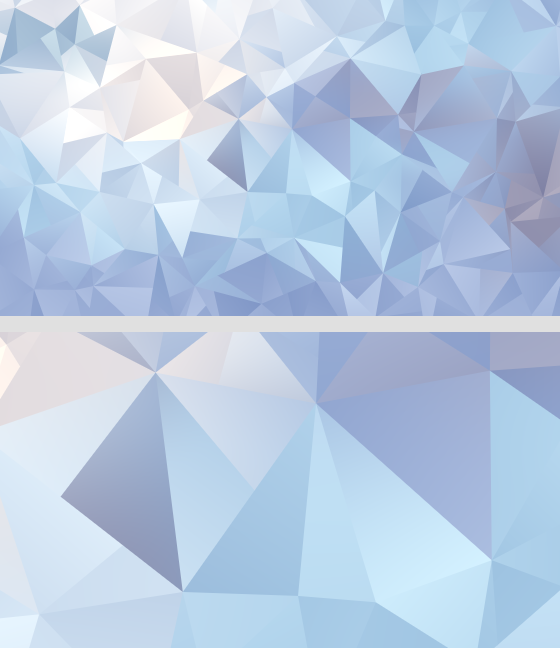
Top, the full canvas; bottom, a detail of the centre.
Give the GLSL for this background, as a WebGL 2 fragment shader.

```glsl
#version 300 es
precision highp float;
// Low-poly backdrop: a jittered, rotated grid is cut into irregular triangles.
// Each facet takes its tone from a soft field of icy blue, white and mauve,
// then gets its own brightness and a faint linear sheen.
uniform vec2 u_resolution;
out vec4 fragColor;

const float CELL = 0.142;         // mesh spacing, in canvas heights
const float JITTER = 0.94;        // vertex scatter inside a cell
const float MESH_ANGLE = 0.45;
const float SPLIT_SHARE = 0.6;    // triangles cut in two
const float TONE_SCATTER = 0.085; // random shift of the tone lookup
const float FACET_CONTRAST = 0.095;
const float SHEEN = 0.75;         // brightness slope across a facet
const float SMOOTH_TONE = 0.35;   // how far tone follows the pixel
const float WARP = 0.05;

const vec3 PERIWINKLE = vec3(0.61, 0.685, 0.84);
const vec3 SKY = vec3(0.65, 0.78, 0.895);
const vec3 ICE = vec3(0.71, 0.845, 0.935);
const vec3 PALE = vec3(0.84, 0.89, 0.95);
const vec3 WHITE = vec3(0.945, 0.945, 0.96);
const vec3 WARM = vec3(0.965, 0.925, 0.91);
const vec3 MAUVE = vec3(0.61, 0.60, 0.70);
const vec3 STEEL = vec3(0.63, 0.74, 0.83);

// Integer hash, three values in 0..1
vec3 hash(ivec3 key) {
    uvec3 v = uvec3(key) * 1664525u + 1013904223u;
    for (int i = 0; i < 2; i++) {
        v.x += v.y * v.z;
        v.y += v.z * v.x;
        v.z += v.x * v.y;
        v ^= v >> 16u;
    }
    return vec3(v >> 8u) * exp2(-24.0);
}

float cornerSlope(vec2 cell, vec2 f, vec2 corner) {
    vec2 g = hash(ivec3(cell + corner, 7)).xy * 2.0 - 1.0;
    return dot(g, f - corner);
}

float gradientNoise(vec2 p) {
    vec2 c = floor(p), f = p - c;
    vec2 s = f * f * f * (f * (f * 6.0 - 15.0) + 10.0);
    return mix(mix(cornerSlope(c, f, vec2(0, 0)), cornerSlope(c, f, vec2(1, 0)), s.x),
               mix(cornerSlope(c, f, vec2(0, 1)), cornerSlope(c, f, vec2(1, 1)), s.x), s.y);
}

// Lays a soft elliptical area of colour over the field
void tint(inout vec3 c, vec2 q, vec3 colour, vec2 centre, vec2 radii, float amount) {
    c = mix(c, colour, amount * smoothstep(1.25, 0.4, length((q - centre) / radii)));
}

// Large-scale colour, q in 0..1 on both axes
vec3 toneField(vec2 q) {
    q += WARP * vec2(gradientNoise(q * 5.0), gradientNoise(q * 5.0 + 17.0));
    vec3 c = SKY;
    // cool edges
    tint(c, q, PERIWINKLE, vec2(1.00, 0.92), vec2(0.16, 0.32), 0.7);
    tint(c, q, PERIWINKLE, vec2(0.90, 0.30), vec2(0.24, 0.42), 0.85);
    tint(c, q, PERIWINKLE, vec2(0.00, 0.22), vec2(0.20, 0.26), 0.95);
    c = mix(c, PERIWINKLE, smoothstep(0.30, 0.08, q.y));
    // bright centre and upper left
    tint(c, q, ICE, vec2(0.60, 0.33), vec2(0.17, 0.23), 0.85);
    tint(c, q, ICE, vec2(0.22, 0.39), vec2(0.36, 0.20), 0.9);
    tint(c, q, ICE, vec2(0.80, 0.84), vec2(0.19, 0.20), 0.85);
    tint(c, q, PALE, vec2(0.31, 0.41), vec2(0.20, 0.17), 0.8);
    tint(c, q, PALE, vec2(0.50, 0.92), vec2(0.22, 0.24), 0.9);
    tint(c, q, PALE, vec2(0.10, 0.58), vec2(0.24, 0.14), 0.9);
    tint(c, q, WHITE, vec2(0.20, 0.97), vec2(0.38, 0.24), 1.0);
    tint(c, q, WHITE, vec2(0.18, 0.67), vec2(0.28, 0.16), 0.9);
    tint(c, q, STEEL, vec2(0.07, 0.83), vec2(0.15, 0.09), 0.75);
    tint(c, q, WARM, vec2(0.33, 0.68), vec2(0.14, 0.20), 0.95);
    // shadowed band and accents
    tint(c, q, PERIWINKLE, vec2(0.66, 0.67), vec2(0.25, 0.15), 1.0);
    tint(c, q, MAUVE, vec2(0.72, 0.69), vec2(0.17, 0.08), 0.6);
    tint(c, q, MAUVE, vec2(0.43, 0.53), vec2(0.05, 0.07), 0.9);
    tint(c, q, MAUVE, vec2(0.97, 0.40), vec2(0.11, 0.30), 0.95);
    tint(c, q, ICE, vec2(0.72, 0.51), vec2(0.17, 0.06), 0.9);
    return c;
}

float cross2(vec2 a, vec2 b) { return a.x * b.y - a.y * b.x; }

float edgeDistance(vec2 p, vec2 a, vec2 b) {
    return cross2(b - a, p - a) / max(length(b - a), 1e-5);
}

// Adds one antialiased facet to sum (rgb = colour, a = coverage)
void addFacet(inout vec4 sum, vec2 p, vec2 a, vec2 b, vec2 c, ivec3 key) {
    float turn = sign(cross2(b - a, c - a));
    float inside = min(min(turn * edgeDistance(p, a, b), turn * edgeDistance(p, b, c)),
                       turn * edgeDistance(p, c, a));
    float cover = clamp(0.5 + inside * u_resolution.y, 0.0, 1.0);
    if (cover <= 0.0) return;
    vec3 r = hash(key) - 0.5, s = hash(key + 101) - 0.5;
    vec2 centre = (a + b + c) / 3.0;
    vec2 q = mix(centre, p, SMOOTH_TONE) + 2.0 * TONE_SCATTER * r.xy;
    vec3 colour = toneField(q * vec2(u_resolution.y / u_resolution.x, 1.0));
    float light = FACET_CONTRAST * (r.z + s.z) + SHEEN * dot(p - centre, s.xy);
    sum += cover * vec4(colour + light * vec3(1.15, 1.0, 0.65), 1.0);
}

// Cuts some triangles from a corner to the opposite, longest edge
void addTriangle(inout vec4 sum, vec2 p, vec2 a, vec2 b, vec2 c, ivec3 key) {
    float ab = distance(a, b), bc = distance(b, c), ca = distance(c, a);
    if (ab > bc && ab > ca) { vec2 t = a; a = c; c = b; b = t; }
    else if (ca > bc) { vec2 t = a; a = b; b = c; c = t; }
    vec3 r = hash(key + 53);
    vec2 m = r.x < SPLIT_SHARE ? mix(b, c, mix(0.25, 0.75, r.y)) : c;
    addFacet(sum, p, a, b, m, key);
    if (r.x < SPLIT_SHARE) addFacet(sum, p, a, m, c, key + ivec3(0, 0, 1));
}

mat2 meshTurn() {
    float c = cos(MESH_ANGLE), s = sin(MESH_ANGLE);
    return mat2(c, s, -s, c);
}

vec2 meshVertex(ivec2 id) {
    vec2 offset = 0.5 + JITTER * (hash(ivec3(id, 3)).xy - 0.5);
    return meshTurn() * ((vec2(id) + offset) * CELL);
}

void main() {
    vec2 p = gl_FragCoord.xy / u_resolution.y;
    ivec2 home = ivec2(floor(transpose(meshTurn()) * p / CELL));
    vec4 sum = vec4(0.0);
    // Only four quads can reach this cell; each is cut along a valid diagonal
    for (int n = 0; n < 4; n++) {
        ivec2 id = home - ivec2(n & 1, n >> 1);
        vec2 a = meshVertex(id), b = meshVertex(id + ivec2(1, 0));
        vec2 c = meshVertex(id + 1), d = meshVertex(id + ivec2(0, 1));
        bool acValid = cross2(c - a, b - a) * cross2(c - a, d - a) < 0.0;
        bool bdValid = cross2(d - b, a - b) * cross2(d - b, c - b) < 0.0;
        bool useAC = acValid && (!bdValid || distance(a, c) < distance(b, d));
        addTriangle(sum, p, a, b, useAC ? c : d, ivec3(id, 20));
        addTriangle(sum, p, useAC ? a : b, c, d, ivec3(id, 40));
    }
    fragColor = vec4(clamp(sum.rgb / max(sum.a, 1e-4), 0.0, 1.0), 1.0);
}
```
